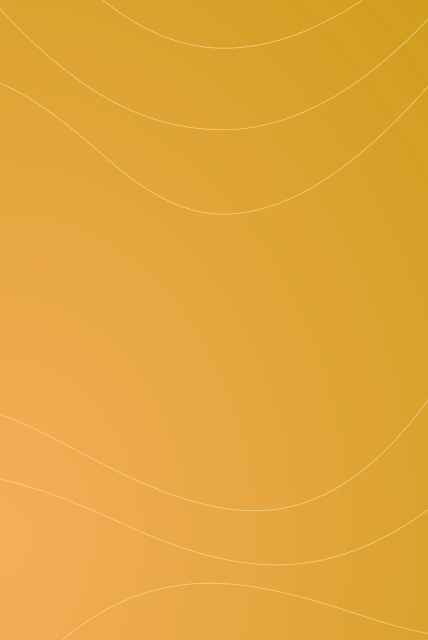
Write a Shadertoy shader that draws this background.

```glsl
const vec3 GLOW_COLOR = vec3(0.965, 0.680, 0.355);
const vec3 FAR_COLOR = vec3(0.815, 0.618, 0.115);
const vec3 LINE_COLOR = vec3(0.98, 0.87, 0.58);
const vec2 GLOW_CENTER = vec2(0.0, 0.24);   // in canvas widths
const vec2 GLOW_RADII = vec2(0.703, 0.898);
const float GLOW_REACH = 2.0;
const float RIPPLE_STRENGTH = 0.0015;
const float RIDGE_STRENGTH = 0.008;
const float RIDGE_WIDTH = 0.025;
const float LINE_HALF_WIDTH = 0.001;
const float LINE_OPACITY = 0.72;
const int KNOTS_PER_LINE = 4;
const int LINES_PER_GROUP = 3;

// Each knot holds x, height and slope, in canvas widths
const vec3 UPPER_KNOTS[12] = vec3[12](
    vec3(0.0, 1.773, -1.48), vec3(0.240, 1.500, -0.80), vec3(0.523, 1.387, 0.0), vec3(1.0, 1.620, 0.90),
    vec3(0.0, 1.480, -1.12), vec3(0.200, 1.301, -0.69), vec3(0.520, 1.196, 0.0), vec3(1.0, 1.455, 1.06),
    vec3(0.0, 1.305, -0.42), vec3(0.254, 1.125, -0.88), vec3(0.520, 0.998, 0.0), vec3(1.0, 1.297, 1.13));
const vec3 LOWER_KNOTS[12] = vec3[12](
    vec3(0.0, 0.529, -0.36), vec3(0.195, 0.436, -0.53), vec3(0.596, 0.303, 0.0), vec3(1.0, 0.5625, 1.38),
    vec3(0.0, 0.377, -0.22), vec3(0.293, 0.2695, -0.46), vec3(0.648, 0.176, 0.0), vec3(1.0, 0.305, 0.73),
    vec3(0.146, 0.0, 0.85), vec3(0.490, 0.133, 0.0), vec3(0.859, 0.0527, -0.33), vec3(1.0, 0.0156, -0.18));

// Height and slope of the cubic joining two knots
vec2 hermite(vec3 a, vec3 b, float x) {
    float span = b.x - a.x;
    float t = (x - a.x) / span;
    float rise = b.y - a.y;
    float c1 = a.z * span;
    float c2 = 3.0 * rise - (2.0 * a.z + b.z) * span;
    float c3 = (a.z + b.z) * span - 2.0 * rise;
    float height = a.y + t * (c1 + t * (c2 + t * c3));
    float slope = (c1 + t * (2.0 * c2 + 3.0 * t * c3)) / span;
    return vec2(height, slope);
}

// Nearest distance to a group of flowing lines
float lineDistance(vec2 p, vec3 knots[12]) {
    float nearest = 10.0;
    for (int i = 0; i < LINES_PER_GROUP; i++) {
        int first = i * KNOTS_PER_LINE;
        vec2 curve = hermite(knots[first], knots[first + 1], p.x);
        for (int k = 1; k < KNOTS_PER_LINE - 1; k++) {
            vec3 knot = knots[first + k];
            if (p.x > knot.x) curve = hermite(knot, knots[first + k + 1], p.x);
        }
        nearest = min(nearest, abs(p.y - curve.x) * inversesqrt(1.0 + curve.y * curve.y));
    }
    return nearest;
}

// Elliptical glow with faint concentric ripples
vec3 background(vec2 p) {
    float r = length((p - GLOW_CENTER) / GLOW_RADII);
    vec3 color = mix(GLOW_COLOR, FAR_COLOR, clamp(r / GLOW_REACH, 0.0, 1.0));
    float ripple = sin(r * 47.0) + 0.6 * sin(r * 83.0 + p.x * 3.0);
    float ridge = (r - 1.0) / RIDGE_WIDTH;
    return color + RIPPLE_STRENGTH * ripple - RIDGE_STRENGTH * exp(-ridge * ridge);
}

void mainImage(out vec4 fragColor, in vec2 fragCoord) {
    vec2 p = fragCoord / iResolution.xy * vec2(1.0, 1.5);
    float pixel = 1.0 / iResolution.x;

    // Thin pale lines over the glow
    float d = min(lineDistance(p, UPPER_KNOTS), lineDistance(p, LOWER_KNOTS));
    float coverage = clamp(0.5 + (LINE_HALF_WIDTH - d) / pixel, 0.0, 1.0);
    fragColor = vec4(mix(background(p), LINE_COLOR, LINE_OPACITY * coverage), 1.0);
}
```
